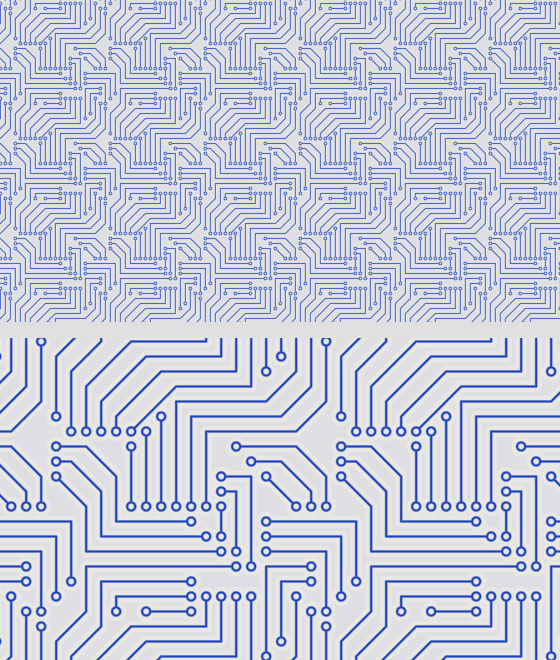
Top, the full canvas; bottom, a detail of the centre.
Write a WebGL 1 fragment shader that draws this pattern.

```glsl
precision highp float;
// Seamless circuit board: bundles of blue traces with ring pads on pale grey.

uniform vec2 u_resolution;

const float TILE = 19.0;                  // grid cells per repeat
const float REPEATS_ACROSS = 5.895;
const vec2  ORIGIN = vec2(1.08, 9.7);     // first grid node, cells from top left
const float HALF_LINE = 0.076;            // half stroke width, cells
const float PAD_RADIUS = 0.27;            // ring centre line, cells
const float EDGE_SOFTNESS = 1.45;         // edge width, pixels
const vec2  HALO_RANGE = vec2(0.33, 0.43);
const vec3  BOARD = vec3(0.873, 0.873, 0.889);
const vec3  HALO = vec3(0.913, 0.907, 0.891);   // lighter board beside traces
const vec3  COPPER = vec3(0.10, 0.25, 0.735);

// Shortest offset on the repeating tile.
vec2 wrapOffset(vec2 v) {
  return mod(v + 0.5 * TILE, TILE) - 0.5 * TILE;
}

float segmentDistance(vec2 p, vec2 a, vec2 b) {
  vec2 halfSpan = 0.5 * (b - a);
  vec2 q = wrapOffset(p - 0.5 * (a + b));
  float t = dot(q, halfSpan) / max(dot(halfSpan, halfSpan), 0.0001);
  return length(q - halfSpan * clamp(t, -1.0, 1.0));
}

// Parallel traces a-b-c-d-e; each lane shifts its start, bends and end.
float bundle(vec2 p, int lanes, vec2 a, vec2 b, vec2 c, vec2 d, vec2 e,
             vec2 startStep, vec2 bendStep, vec2 endStep) {
  float nearest = TILE;
  for (int i = 0; i < 4; i++) {
    if (i >= lanes) break;
    float lane = float(i);
    vec2 start = a + lane * startStep;
    vec2 end = e + lane * endStep;
    vec2 bend = lane * bendStep;

    float trace = segmentDistance(p, start, b + bend);
    trace = min(trace, segmentDistance(p, b + bend, c + bend));
    trace = min(trace, segmentDistance(p, c + bend, d + bend));
    trace = min(trace, segmentDistance(p, d + bend, end));

    // Hollow pads at both ends
    float pad = min(length(wrapOffset(p - start)), length(wrapOffset(p - end)));
    trace = max(trace, PAD_RADIUS - pad);
    nearest = min(nearest, min(trace, abs(pad - PAD_RADIUS)));
  }
  return nearest;
}

float circuit(vec2 p) {
  vec2 right = vec2(1.0, 0.0);
  vec2 down = vec2(0.0, 1.0);
  vec2 downRight = right + down;
  vec2 downLeft = down - right;

  // Diagonal fan running into long horizontals
  float d = bundle(p, 3, vec2(2, 0), vec2(4, 0), vec2(6, 2), vec2(6, 5), vec2(11, 5),
                   down, downLeft, downRight);
  // Row of pads sweeping down and left
  d = min(d, bundle(p, 4, vec2(12, 10), vec2(12, 12), vec2(7, 12), vec2(4, 15), vec2(4, 18),
                    right, downRight, right));
  // Verticals turning into horizontals that climb on the right
  d = min(d, bundle(p, 3, vec2(10, 23), vec2(10, 16), vec2(16, 16), vec2(18, 14), vec2(18, 10),
                    right, downRight, downRight));
  // Staggered verticals
  d = min(d, bundle(p, 3, vec2(7, 0), vec2(7, 2), vec2(7, 2), vec2(7, 2), vec2(7, 4),
                    right - down, right, right));
  // Nested steps
  d = min(d, bundle(p, 3, vec2(13, 2), vec2(15, 2), vec2(15, 2), vec2(15, 2), vec2(15, 8),
                    down, downLeft, -downRight));
  // Nested corners
  d = min(d, bundle(p, 3, vec2(16, 5), vec2(22, 5), vec2(22, 5), vec2(22, 5), vec2(22, 9),
                    down, downLeft, downLeft));
  // Long horizontals dropping on the left
  d = min(d, bundle(p, 2, vec2(14, 8), vec2(4, 8), vec2(4, 11), vec2(2, 13), vec2(2, 17),
                    vec2(-3, 1), downRight, downRight));
  // Small hooks
  d = min(d, bundle(p, 2, vec2(11, 10), vec2(6, 10), vec2(6, 10), vec2(6, 10), vec2(6, 11),
                    down, vec2(2, 1), 2.0 * right));
  // Upright brackets
  d = min(d, bundle(p, 2, vec2(16, 14), vec2(16, 8), vec2(16, 8), vec2(16, 8), vec2(19, 8),
                    right - down, downRight, down));
  // Bent shoulder
  d = min(d, bundle(p, 3, vec2(14, 0), vec2(18, 0), vec2(20, 2), vec2(20, 2), vec2(20, 4),
                    downRight, downLeft, -right));
  return d;
}

void main() {
  float cellsPerPixel = TILE * REPEATS_ACROSS / u_resolution.x;
  vec2 fromTop = vec2(gl_FragCoord.x, u_resolution.y - gl_FragCoord.y);
  vec2 p = fromTop * cellsPerPixel - ORIGIN;

  float d = circuit(p);
  float edge = EDGE_SOFTNESS * cellsPerPixel;
  float ink = clamp(0.5 + (HALF_LINE - d) / edge, 0.0, 1.0);
  vec3 board = mix(HALO, BOARD, smoothstep(HALO_RANGE.x, HALO_RANGE.y, d));
  gl_FragColor = vec4(mix(board, COPPER, ink), 1.0);
}
```
